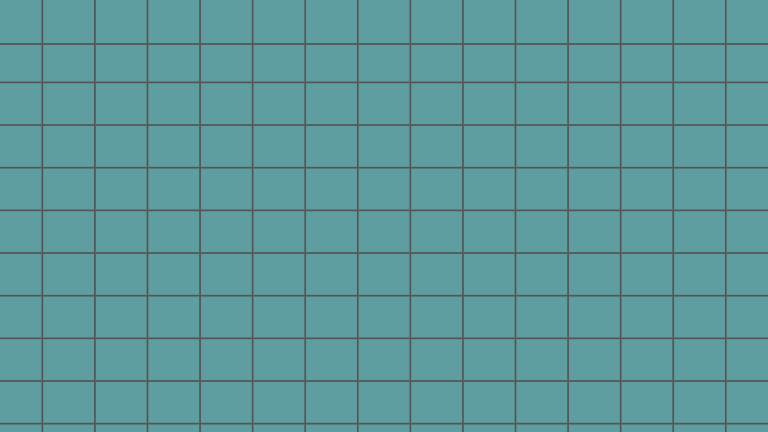
Reproduce this pattern procedurally as a Shadertoy shader.

```glsl
// Flat teal field ruled by a thin dark grid of slightly wide cells.
// Each axis measures the distance to its nearest rule; one horizontal
// rule near the top sits a little low, which shortens the row below it.

#define FIELD_COLOR vec3(0.373, 0.620, 0.628)
#define RULE_COLOR  vec3(0.328, 0.332, 0.336)
#define CELL_SIZE   vec2(0.12170, 0.09875)  // in canvas heights
#define GRID_ORIGIN vec2(0.0980, 0.0193)    // lower left crossing
#define RULE_WIDTH  0.0040
#define SLIPPED_ROW 9.0                     // index of the displaced rule
#define ROW_SLIP    -0.10                   // displacement in cells

// Distance on each axis to the nearest vertical and horizontal rule
vec2 ruleDistance(vec2 p) {
    vec2 cell = (p - GRID_ORIGIN) / CELL_SIZE;
    vec2 index = floor(cell + 0.5);
    vec2 offset = cell - index;
    if (abs(index.y - SLIPPED_ROW) < 0.5) offset.y -= ROW_SLIP;
    return abs(offset) * CELL_SIZE;
}

// Share of a pixel covered by a rule at the given distance
vec2 ruleCoverage(vec2 dist, float pixel) {
    vec2 low = max(dist - 0.5 * pixel, vec2(-0.5 * RULE_WIDTH));
    vec2 high = min(dist + 0.5 * pixel, vec2(0.5 * RULE_WIDTH));
    return clamp((high - low) / pixel, 0.0, 1.0);
}

void mainImage(out vec4 fragColor, in vec2 fragCoord) {
    float pixel = 1.0 / iResolution.y;
    vec2 p = fragCoord * pixel;

    // Merge both sets of rules without darkening the crossings
    vec2 coverage = ruleCoverage(ruleDistance(p), pixel);
    float ink = max(coverage.x, coverage.y);

    fragColor = vec4(mix(FIELD_COLOR, RULE_COLOR, ink), 1.0);
}
```
